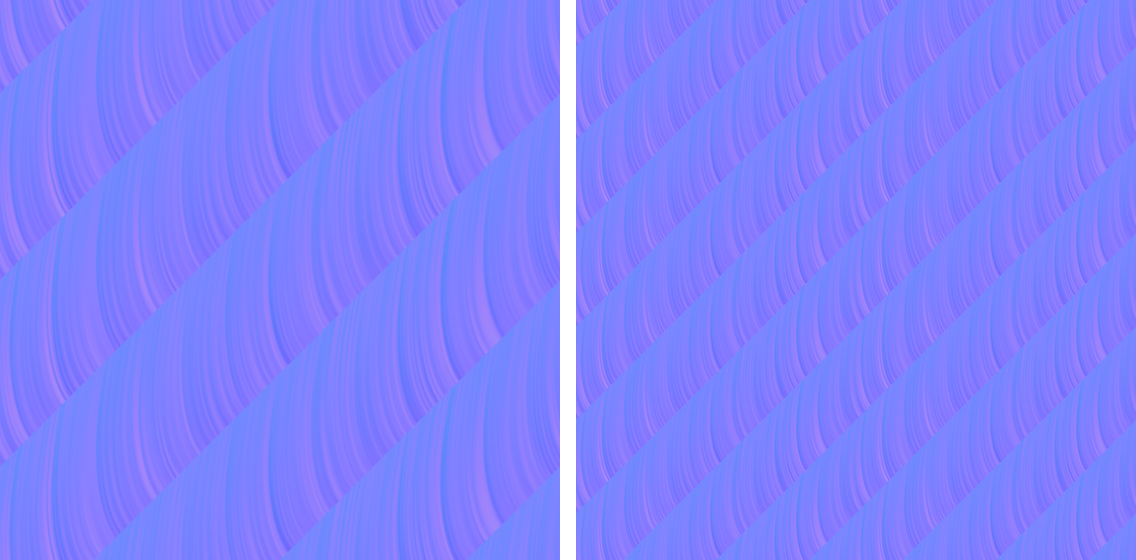
Left: one tile. Right: repeated 2 by 2.
Write a WebGL 1 fragment shader that draws this texture map.

```glsl
precision highp float;
// Tangent-space normal map of diagonal rope bands built from curved, fibrous strands.

#define BANDS 3.0          // diagonal bands per canvas side
#define STRANDS 13.0       // strands across the canvas
#define BEND 1.22          // sideways sweep of a strand, in strand widths
#define BEND_CENTER 0.43   // where along the band a strand runs vertical
#define HOOK 0.05          // extra curl at the lower end
#define BAND_TILT 0.069    // slope from the roundness of a band
#define STRAND_TILT 0.18   // slope at the strand borders
#define FIBRE_TILT 0.16    // slope of the fibres
#define FIBRES 12.0        // coarse fibres per strand, whole number

uniform vec2 u_resolution;

float hash(vec2 p) {
  return fract(sin(dot(p, vec2(12.9898, 78.233))) * 43758.5);
}

// Value noise in -1..1 that wraps along x after the given period.
float wrapNoise(vec2 p, float period) {
  vec2 cell = floor(p);
  vec2 w = fract(p);
  w = w * w * (3.0 - 2.0 * w);
  float x0 = mod(cell.x, period);
  float x1 = mod(cell.x + 1.0, period);
  float low = mix(hash(vec2(x0, cell.y)), hash(vec2(x1, cell.y)), w.x);
  float high = mix(hash(vec2(x0, cell.y + 1.0)), hash(vec2(x1, cell.y + 1.0)), w.x);
  return 2.0 * mix(low, high, w.y) - 1.0;
}

// Fine grooves that run along the strands, deeper in some tufts than in others.
float fibreSlope(float across, float along) {
  float period = STRANDS * FIBRES;
  float coarse = wrapNoise(vec2(across * FIBRES, along), period);
  float fine = wrapNoise(vec2(across * FIBRES * 2.0, along * 1.3 + 17.0), period * 2.0);
  float tuft = wrapNoise(vec2(across * 4.0, along + 41.0), STRANDS * 4.0);
  float grooves = (0.35 * coarse + 0.8 * fine) * (1.0 + 0.6 * tuft);
  return (grooves + 0.08 * tuft) * mix(0.75, 1.15, along);
}

// Raised right flank and falling left flank, meeting in a crisp crease.
float strandSlope(float across, float along) {
  float f = fract(across);
  float flanks = exp(-7.0 * (1.0 - f)) - exp(-6.5 * f);
  float crease = smoothstep(0.0, 0.03, min(f, 1.0 - f));
  float fade = smoothstep(-0.1, 0.35, along) * (1.0 - 0.4 * smoothstep(0.75, 1.0, along));
  float border = mod(floor(across + 0.5), STRANDS);
  float strength = mix(0.85, 1.1, hash(vec2(border, 71.0)));
  return flanks * crease * fade * strength;
}

vec3 ropeNormal(vec2 uv) {
  // Position along a strand, from the upper left to the lower right of its band.
  float along = fract(BANDS * (uv.x - uv.y) + 0.5);
  float offset = along - BEND_CENTER;
  float curve = BEND * offset * offset + HOOK * pow(along, 8.0);
  float curveRate = 2.0 * BEND * offset + 8.0 * HOOK * pow(along, 7.0);
  float across = STRANDS * uv.x - curve - 0.22;

  // Direction perpendicular to the fibres.
  vec2 side = normalize(vec2(STRANDS - BANDS * curveRate, BANDS * curveRate));

  vec2 slope = vec2(1.0, -0.85) * BAND_TILT * (2.0 * along - 1.0);
  slope += side * STRAND_TILT * strandSlope(across, along);
  slope += side * FIBRE_TILT * fibreSlope(across, along);
  return normalize(vec3(slope + vec2(0.005, 0.005), 1.0));
}

void main() {
  // Average a 3 by 3 grid of samples to smooth every border.
  vec3 total = vec3(0.0);
  for (int j = 0; j < 3; j++) {
    for (int i = 0; i < 3; i++) {
      vec2 jitter = (vec2(float(i), float(j)) - 1.0) / 3.0;
      total += ropeNormal((gl_FragCoord.xy + jitter) / u_resolution);
    }
  }
  gl_FragColor = vec4(total / 9.0 * 0.5 + 0.5, 1.0);
}
```
